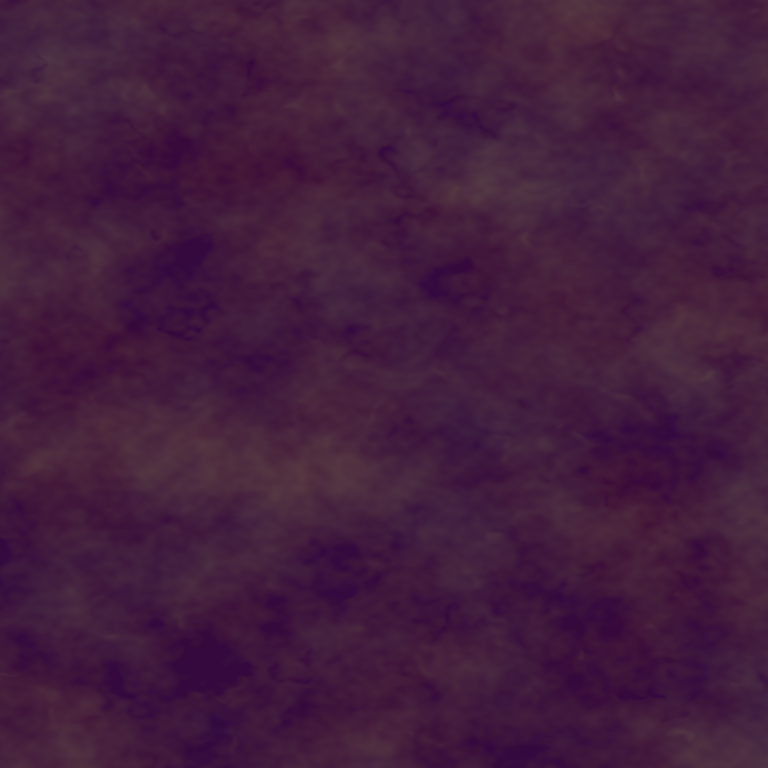
A Shadertoy shader for this texture:

```glsl
// Dim plum surface with soft, smoky mottling, like worn velvet or stained stone.
// Layered gradient noise sets the tone; warped cellular flecks add small
// violet bruises and faint tan specks, all slightly wider than tall.

const vec3  PLUM        = vec3(0.264, 0.116, 0.242);  // average colour
const vec3  TONE_STEP   = vec3(0.019, 0.031, 0.007);  // change per unit of tone
const vec3  WARM_STEP   = vec3(0.010, -0.003, -0.010); // red against grey-violet
const vec3  VIOLET_TINT = vec3(-0.012, -0.010, 0.016);
const vec2  STRETCH     = vec2(0.85, 1.15);
const float CLOUD_SCALE = 4.5;
const float CLOUD_GAIN  = 0.77;
const float CLOUD_TONE  = 2.7;
const float BROAD_TONE  = 1.3;
const float TOP_LIFT    = 0.7;
const float BRUISE_SCALE = 17.0;
const float BRUISE_TONE  = 1.7;
const float SPECK_SCALE  = 30.0;
const float SPECK_TONE   = 1.5;
const int   OCTAVES     = 5;

// Three random values in 0..1 for a lattice cell.
vec3 hash3(vec2 cell) {
    uvec2 q = uvec2(ivec2(cell) + 4096);
    uvec3 h = uvec3(q, q.x ^ (q.y << 8)) * 1664525u + 1013904223u;
    for (int i = 0; i < 2; i++) {
        h.x += h.y * h.z;
        h.y += h.z * h.x;
        h.z += h.x * h.y;
        h ^= h >> 16;
    }
    return vec3(h & 65535u) / 65535.0;
}

float cornerSlope(vec2 cell, vec2 offset) {
    float angle = 6.28318 * hash3(cell).x;
    return dot(vec2(cos(angle), sin(angle)), offset);
}

float gradientNoise(vec2 p) {
    vec2 cell = floor(p), f = fract(p);
    vec2 w = f * f * f * (f * (f * 6.0 - 15.0) + 10.0);
    vec2 e = vec2(1.0, 0.0);
    float low  = mix(cornerSlope(cell, f), cornerSlope(cell + e.xy, f - e.xy), w.x);
    float high = mix(cornerSlope(cell + e.yx, f - e.yx), cornerSlope(cell + e.xx, f - e.xx), w.x);
    return mix(low, high, w.y);
}

float clouds(vec2 p) {
    float sum = 0.0, amplitude = 1.0;
    for (int i = 0; i < OCTAVES; i++) {
        sum += amplitude * gradientNoise(p);
        p = mat2(1.96, 0.4, -0.4, 1.96) * p + 17.3;
        amplitude *= CLOUD_GAIN;
    }
    return sum;
}

// Soft blobs, one per cell; most are nearly invisible and a few are strong.
float flecks(vec2 p) {
    vec2 home = floor(p);
    float sum = 0.0;
    for (int y = -1; y <= 1; y++) {
        for (int x = -1; x <= 1; x++) {
            vec2 cell = home + vec2(x, y);
            vec3 rnd = hash3(cell);
            vec2 d = p - cell - 0.2 - 0.6 * rnd.xy;
            float radius = mix(0.2, 0.42, fract(rnd.x * 7.0 + rnd.y * 5.0));
            sum += pow(rnd.z, 5.0) * exp(-dot(d, d) / (radius * radius));
        }
    }
    return sum;
}

void mainImage(out vec4 fragColor, in vec2 fragCoord) {
    vec2 uv = fragCoord / iResolution.y;
    vec2 p = uv * STRETCH;

    // Bend the fleck cells so the blobs turn into ragged, curved marks.
    vec2 warp = vec2(gradientNoise(p * 26.0 + 3.7), gradientNoise(p * 26.0 + 51.2));
    warp += 0.5 * vec2(gradientNoise(p * 55.0 + 8.1), gradientNoise(p * 55.0 + 33.9));
    float bruise = flecks(p * BRUISE_SCALE + 1.1 * warp + 90.0);
    float speck  = flecks(p * SPECK_SCALE + 0.9 * warp.yx + 210.0);

    // Combine broad drift, smoky mottling and flecks into one tone value.
    float tone = CLOUD_TONE * clouds(p * CLOUD_SCALE + 12.6);
    tone += BROAD_TONE * gradientNoise(p * 2.1 + 71.4);
    tone += TOP_LIFT * smoothstep(0.65, 1.0, uv.y);
    tone += SPECK_TONE * (speck - 0.07) - BRUISE_TONE * (bruise - 0.07);
    tone = clamp(tone, -2.3, 3.2);

    // Colour follows tone, with a slow warm-cool drift and violet shadows.
    float warmth = 2.0 * gradientNoise(p * 5.0 + 140.0) + gradientNoise(p * 15.0 + 160.0);
    vec3 color = PLUM + TONE_STEP * tone + WARM_STEP * warmth;
    color += VIOLET_TINT * smoothstep(0.9, 2.4, -tone);
    fragColor = vec4(color, 1.0);
}
```
